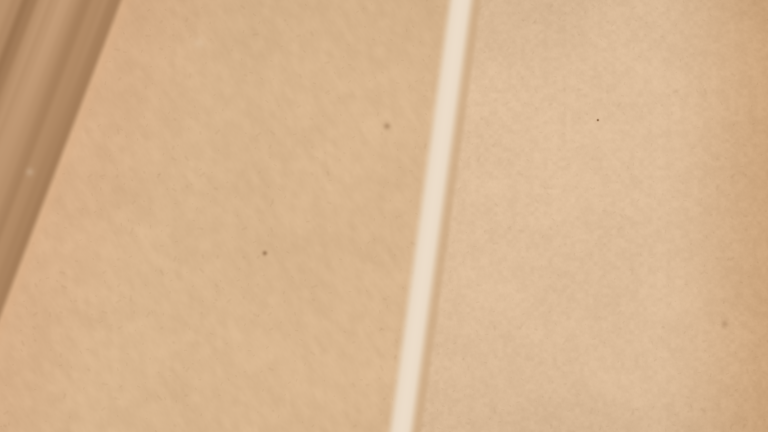
Reproduce this texture procedurally as a WebGL 2 fragment shader.

```glsl
#version 300 es
precision highp float;
// Aged open paper: two warm pages parted by a slanted pale strip with a soft shadow,
// and a stack of brown page edges in the upper left corner. Slanted line distances
// place the parts; value noise, faint fibres and specks give the paper its surface.

uniform vec2 u_resolution;
out vec4 outColor;

// Layout, in canvas heights
const float STRIP_BASE = 0.928;
const float STRIP_SLOPE = 0.139;
const float STRIP_HALF = 0.026;
const float STRIP_BLUR = 0.012;
const float SHADOW_WIDTH = 0.021;
const float STACK_BASE = -0.101;
const float STACK_SLOPE = 0.383;

// Surface strengths
const float MOTTLE = 0.035;
const float GRAIN_LEFT = 0.050;
const float GRAIN_RIGHT = 0.055;
const float FIBRE = 0.022;

// Palette
const vec3 LEFT_PAGE = vec3(0.846, 0.712, 0.562);
const vec3 LEFT_WARM = vec3(0.840, 0.688, 0.540);
const vec3 RIGHT_PAGE = vec3(0.866, 0.742, 0.608);
const vec3 RIGHT_EDGE = vec3(0.800, 0.645, 0.485);
const vec3 STRIP_PALE = vec3(0.925, 0.865, 0.790);
const vec3 STRIP_TINT = vec3(0.900, 0.820, 0.720);
const vec3 SHADOW = vec3(0.800, 0.665, 0.515);
const vec3 STACK_MID = vec3(0.700, 0.545, 0.400);
const vec3 STACK_DARK = vec3(0.570, 0.420, 0.285);
const vec3 STACK_LIGHT = vec3(0.765, 0.610, 0.465);
const vec3 SPECK = vec3(0.500, 0.360, 0.230);

// Larger blemishes: x, y, radius, strength (negative lightens)
const vec4 BLEMISHES[6] = vec4[6](
  vec4(0.896, 0.708, 0.012, 0.35), vec4(0.613, 0.414, 0.009, 0.55),
  vec4(1.384, 0.722, 0.004, 1.00), vec4(1.678, 0.250, 0.012, 0.25),
  vec4(0.461, 0.900, 0.018, -0.16), vec4(0.069, 0.602, 0.015, -0.22));

float hash(vec2 p) {
  return fract(sin(dot(p, vec2(127.1, 311.7))) * 43758.545);
}

float noise(vec2 p) {
  vec2 i = floor(p), f = fract(p);
  f = f * f * (3.0 - 2.0 * f);
  return mix(mix(hash(i), hash(i + vec2(1, 0)), f.x),
             mix(hash(i + vec2(0, 1)), hash(i + vec2(1, 1)), f.x), f.y);
}

float fbm(vec2 p) {
  float sum = 0.0, gain = 0.5;
  for (int i = 0; i < 4; i++) {
    sum += gain * noise(p);
    p = mat2(1.6, 1.2, -1.2, 1.6) * p + 7.3;
    gain *= 0.5;
  }
  return sum;
}

float bump(float x, float center, float width) {
  float t = (x - center) / width;
  return exp(-t * t);
}

// Soft, randomly turned fibres: at most one per grid cell
float fibres(vec2 p, float cells, float density) {
  vec2 id = floor(p * cells);
  vec2 q = fract(p * cells) - 0.5 - 0.3 * (vec2(hash(id), hash(id + 19.0)) - 0.5);
  float angle = 6.283 * hash(id + 41.0);
  vec2 dir = vec2(cos(angle), sin(angle));
  float reach = 0.16 * hash(id + 73.0);
  float dist = length(q - dir * clamp(dot(q, dir), -reach, reach));
  return (1.0 - smoothstep(0.0, 0.16, dist)) * step(hash(id + 97.0), density);
}

vec3 pageStack(float d, float y) {
  vec3 c = mix(STACK_MID, STACK_LIGHT, 0.8 * bump(d, -0.145, 0.040));
  c = mix(c, STACK_LIGHT, 0.5 * bump(d, -0.275, 0.020));
  c = mix(c, STACK_DARK, 0.70 * bump(d, -0.218, 0.020));
  c = mix(c, STACK_DARK, 0.30 * bump(d, -0.085, 0.014));
  c = mix(c, STACK_DARK, 0.30 * bump(d, -0.018, 0.022));
  return c + 0.04 * (noise(vec2(d * 80.0, y * 2.0)) - 0.5);
}

void main() {
  vec2 p = gl_FragCoord.xy / u_resolution.y;
  float stripDist = p.x - STRIP_BASE - STRIP_SLOPE * p.y;
  float stackDist = p.x - STACK_BASE - STACK_SLOPE * p.y;
  float rightSide = smoothstep(-0.005, 0.005, stripDist);

  // Page shading
  vec3 left = mix(LEFT_WARM, LEFT_PAGE, smoothstep(0.0, 0.35, stackDist));
  left -= 0.02 * smoothstep(0.75, 1.05, p.y);
  vec3 right = mix(RIGHT_PAGE, RIGHT_EDGE, smoothstep(1.50, 1.84, p.x));
  right -= 0.025 * smoothstep(0.8, 1.05, p.y) + 0.025 * smoothstep(0.25, -0.05, p.y);
  vec3 color = mix(left, right, rightSide);

  // Mottling, slanted soft grain on the left, finer grain on the right
  vec2 slanted = mat2(0.86, -0.5, 0.5, 0.86) * p;
  color += MOTTLE * (fbm(p * vec2(7.0, 9.0)) - 0.47);
  float grainLeft = GRAIN_LEFT * (fbm(slanted * vec2(65.0, 38.0)) - 0.47);
  float grainRight = GRAIN_RIGHT * (fbm(p * 95.0) - 0.47);
  color += mix(grainLeft, grainRight, rightSide);
  color -= FIBRE * (fibres(p, 31.0, 0.15) + fibres(slanted + 3.7, 53.0, 0.15));

  // Shadow beside the strip, then the strip itself
  float shadow = 1.0 - smoothstep(-0.007, 0.007, stripDist - STRIP_HALF - SHADOW_WIDTH);
  color = mix(color, SHADOW, 0.70 * shadow * rightSide);
  float strip = 1.0 - smoothstep(-STRIP_BLUR, STRIP_BLUR, abs(stripDist) - STRIP_HALF);
  color = mix(color, mix(STRIP_TINT, STRIP_PALE, bump(stripDist, 0.001, 0.025)), strip);

  // Stacked page edges with a warm rim
  color = mix(color, LEFT_WARM + vec3(0.02, 0.0, -0.01), 0.5 * bump(stackDist, 0.010, 0.014));
  color = mix(pageStack(stackDist, p.y), color, smoothstep(-0.010, 0.008, stackDist));

  for (int i = 0; i < 6; i++) {
    vec4 b = BLEMISHES[i];
    float spot = exp(-dot(p - b.xy, p - b.xy) / (b.z * b.z * 0.4));
    color = mix(color, b.w > 0.0 ? SPECK : STRIP_PALE, spot * abs(b.w));
  }
  outColor = vec4(clamp(color, 0.0, 1.0), 1.0);
}
```
